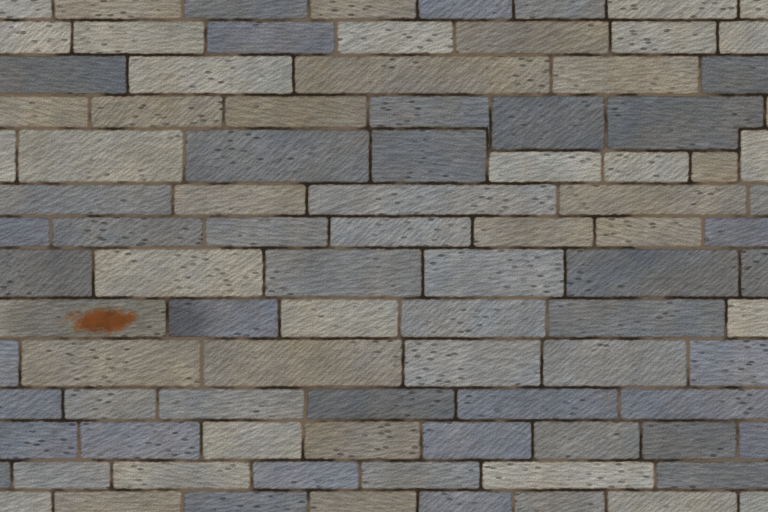
Give the GLSL for this texture, as a Shadertoy shader.

```glsl
// Coursed wall of long, chisel-dressed grey and buff stones with thin earthy joints.

const float PI = 3.14159;
const float HEIGHT = 0.669;       // wall height in wall widths
const int COURSES = 13;           // courses before the pattern repeats upward
const int STEP_COURSE = 4;        // course with a stretch lowered under taller stones
const float STEP_DROP = 0.043;
const float JOINT_JITTER = 0.35;  // share of the mean stone length
const float JOINT_HALF = 0.0015;
const float CORNER = 0.006;
const float RELIEF = 0.17;
const vec2 LIGHT_SHIFT = vec2(0.0007, 0.0016);

const vec3 MORTAR = vec3(0.43, 0.37, 0.31);
const vec3 CREVICE = vec3(0.17, 0.145, 0.12);
const vec3 RUST = vec3(0.43, 0.23, 0.10);
const vec2 RUST_CENTER = vec2(0.133, 0.419);
const vec3 STONE_TINTS[5] = vec3[5](
    vec3(0.445, 0.455, 0.48), vec3(0.41, 0.415, 0.42), vec3(0.49, 0.49, 0.485),
    vec3(0.51, 0.485, 0.44), vec3(0.57, 0.56, 0.525));

// Upper edge of each course, downward as a share of the height.
const float COURSE_TOP[15] = float[15](-0.043, 0.039, 0.107, 0.185, 0.251, 0.358,
    0.422, 0.484, 0.582, 0.661, 0.757, 0.821, 0.899, 0.957, 1.039);
// Per course: stone count, first joint, drift of the joints to the right.
const vec3 COURSE[13] = vec3[13](
    vec3(7, 0.094, 0.0), vec3(6, 0.098, 0.01), vec3(4, 0.174, 0.0),
    vec3(6, 0.139, 0.01), vec3(7, 0.027, 0.2), vec3(4, 0.18, 0.02),
    vec3(6, 0.074, 0.05), vec3(5, 0.134, 0.0), vec3(5, 0.19, -0.05),
    vec3(5, 0.031, 0.09), vec3(5, 0.075, -0.1), vec3(7, 0.115, 0.02),
    vec3(6, 0.016, -0.05));

float hash(vec2 p) {
    return fract(sin(dot(p, vec2(127.1, 311.7))) * 4375.85);
}

// Distance to the nearest scattered cell point.
float cellular(vec2 p) {
    vec2 cell = floor(p);
    float nearest = 4.0;
    for (int y = -1; y <= 1; y++)
    for (int x = -1; x <= 1; x++) {
        vec2 c = cell + vec2(x, y);
        vec2 d = c + vec2(hash(c), hash(c + 57.3)) - p;
        nearest = min(nearest, dot(d, d));
    }
    return sqrt(nearest);
}

// Soft blotches from layered, rotated sines, about -1 to 1.
float mottle(vec2 p) {
    float sum = 0.0, amp = 0.5;
    for (int i = 0; i < 5; i++) {
        sum += amp * sin(p.x + 1.7 * sin(p.y)) * cos(p.y + 0.6 * p.x);
        p = mat2(1.2, 1.5, -1.5, 1.2) * p + 3.1;
        amp *= 0.65;
    }
    return sum;
}

// Slanted chisel strokes over pits and fine grain.
float relief(vec2 p, float angle) {
    float c = cos(angle), s = sin(angle);
    vec2 q = mat2(c, -s, s, c) * p;
    return 0.5 * cellular(q * vec2(55.0, 190.0)) + 0.35 * cellular(p * vec2(65.0, 105.0))
         + 0.25 * cellular(p * 300.0);
}

// Joint i of a course; indices past the stone count wrap around the wall.
float jointX(int course, int i) {
    vec3 c = COURSE[course % COURSES];
    float shift = hash(vec2(mod(float(i), c.x), course % COURSES)) - 0.5;
    float f = (float(i) + JOINT_JITTER * shift) / c.x;
    return c.y + f + c.z * sin(PI * fract(f));
}

void mainImage(out vec4 fragColor, in vec2 fragCoord) {
    vec2 uv = fragCoord / iResolution.xy;
    vec2 p = vec2(uv.x, (1.0 - uv.y) * HEIGHT);
    float px = 1.0 / iResolution.x;
    vec2 w = p + 0.0009 * vec2(mottle(p.yx * 70.0), mottle(p * 60.0 + 5.0));

    // Find the course, allowing for its lowered stretch.
    vec2 stepX = vec2(jointX(STEP_COURSE, 3), jointX(STEP_COURSE, 6));
    float drop = w.x > stepX.x && w.x < stepX.y ? STEP_DROP : 0.0;
    int course = 0;
    float top = 0.0, bottom = 0.0;
    for (int i = 0; i < 14; i++) {
        float t = (COURSE_TOP[i] + (i == STEP_COURSE ? drop : 0.0)) * HEIGHT;
        float b = (COURSE_TOP[i + 1] + (i + 1 == STEP_COURSE ? drop : 0.0)) * HEIGHT;
        if (w.y >= t) { course = i; top = t; bottom = b; }
    }

    // Find the stone and the distance to its rounded outline.
    int stone = -3;
    for (int i = -2; i < 10; i++) if (jointX(course, i) <= w.x) stone = i;
    float side = min(w.x - jointX(course, stone), jointX(course, stone + 1) - w.x);
    if (course + 1 == STEP_COURSE && w.y > COURSE_TOP[STEP_COURSE] * HEIGHT)
        side = min(side, min(w.x - stepX.x, stepX.y - w.x));
    vec2 inset = vec2(side, min(w.y - top, bottom - w.y));
    float edge = CORNER - length(max(CORNER - inset, 0.0));

    // Stone tint, blotches and tooled surface.
    int row = course % COURSES;
    vec2 id = vec2(mod(float(stone), COURSE[row].x), row);
    float tone = hash(id + 11.7), angle = mix(-0.75, 0.25, hash(id + 4.3));
    vec3 color = STONE_TINTS[int(tone * 4.99)] + 0.05 * (hash(id + 23.1) - 0.5);
    float blotch = mottle(p * 24.0 + id * 2.7);
    color *= 1.0 + 0.09 * blotch + 0.05 * mottle(p * 110.0);
    color += vec3(0.022, 0.006, -0.016) * mottle(p * 15.0 + id);
    float slope = relief(p + LIGHT_SHIFT, angle) - relief(p, angle);
    color *= 1.0 + RELIEF * 3.0 * slope;
    float hollow = smoothstep(0.24, 0.08, cellular(p * vec2(38.0, 95.0) + id));
    color *= 1.0 - 0.32 * hollow * smoothstep(-0.1, 0.5, blotch);

    // One weathered stone with a rust stain.
    if (row == 8) {
        vec2 r = p - RUST_CENTER;
        color *= 1.0 - 0.25 * smoothstep(1.1, 0.7, length(r / vec2(0.15, 0.06)));
        float stain = length(r / vec2(0.06, 0.02)) + 0.35 * mottle(p * 90.0);
        color = mix(color, RUST * (1.0 + 0.4 * blotch), 0.85 * smoothstep(1.0, 0.3, stain));
    }

    // Worn rims, then joints that vary between packed mortar and open gaps.
    float ragged = 0.0011 * (cellular(p * 130.0) - 0.5);
    color = mix(color * vec3(0.84, 0.80, 0.75), color, smoothstep(0.001, 0.0045, edge + ragged));
    vec3 joint = mix(MORTAR, CREVICE, smoothstep(-0.45, 0.35, mottle(p * 19.0 + 8.0)));
    float face = smoothstep(JOINT_HALF - px, JOINT_HALF + px, edge + ragged);
    fragColor = vec4(mix(joint, color, face), 1.0);
}
```
